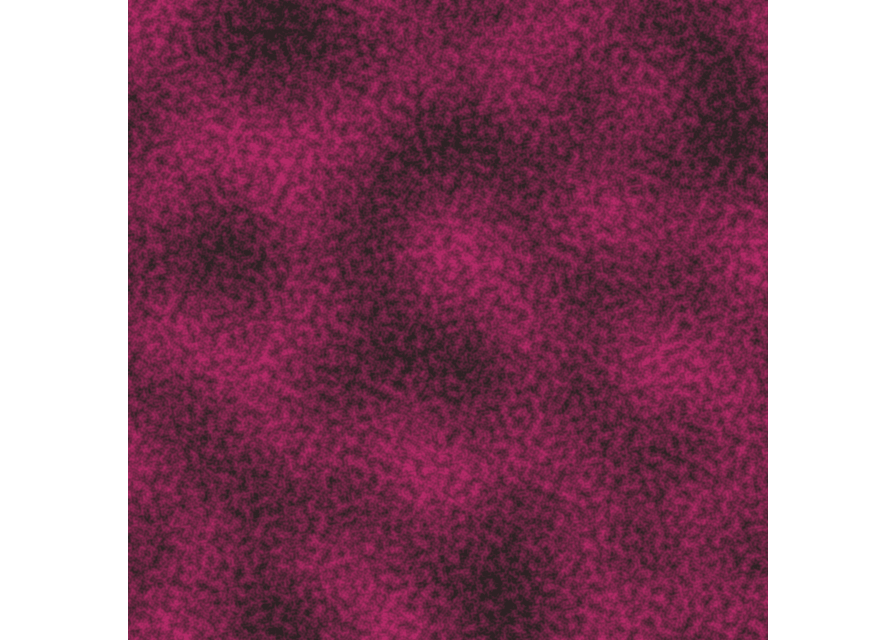
Give the GLSL for this texture, as a WebGL 2 fragment shader.

```glsl
#version 300 es
precision highp float;
// A square of mottled magenta felt, centred between plain white margins.

uniform vec2 u_resolution;
out vec4 outColor;

const vec3 MARGIN = vec3(1.0);
const vec3 SHADOW = vec3(0.18, 0.13, 0.14);
const vec3 MAGENTA = vec3(0.70, 0.16, 0.40);

// Noise cells per canvas height
const float BLOTCH_CELLS = 5.8;
const float CURD_CELLS = 72.0;
const float GRAIN_CELLS = 235.0;

// Strength of each layer around the middle tone
const float MID_TONE = 0.465;
const float BLOTCH_GAIN = 0.62;
const float CURD_GAIN = 0.60;
const float GRAIN_GAIN = 0.40;

const float SQUARE_HALF_WIDTH = 0.5;
const float TAU = 6.2831853;

// Integer hash mapped to 0..1
float hash(ivec2 cell, uint seed) {
    uint h = uint(cell.x) * 1597334677u ^ uint(cell.y) * 3812015801u ^ seed * 2654435769u;
    h = (h ^ (h >> 16)) * 2246822519u;
    h = (h ^ (h >> 13)) * 3266489917u;
    h ^= h >> 16;
    return float(h >> 8) / 16777216.0;
}

// Ramp along a random direction through one lattice corner
float cornerRamp(ivec2 cell, vec2 offset, uint seed) {
    float angle = TAU * hash(cell, seed);
    return dot(vec2(cos(angle), sin(angle)), offset);
}

float gradientNoise(vec2 p, uint seed) {
    vec2 base = floor(p);
    vec2 f = p - base;
    ivec2 cell = ivec2(base);
    vec2 fade = f * f * f * (f * (f * 6.0 - 15.0) + 10.0);
    float bottom = mix(cornerRamp(cell, f, seed),
                       cornerRamp(cell + ivec2(1, 0), f - vec2(1.0, 0.0), seed), fade.x);
    float top = mix(cornerRamp(cell + ivec2(0, 1), f - vec2(0.0, 1.0), seed),
                    cornerRamp(cell + ivec2(1, 1), f - vec2(1.0, 1.0), seed), fade.x);
    return mix(bottom, top, fade.y);
}

mat2 rotation(float angle) {
    float c = cos(angle), s = sin(angle);
    return mat2(c, s, -s, c);
}

void main() {
    // Height-based units, with x = 0 on the vertical centre line
    vec2 p = (gl_FragCoord.xy - vec2(0.5 * u_resolution.x, 0.0)) / u_resolution.y;
    float pixel = 1.0 / u_resolution.y;

    // Broad blotches, small curds and fine grain; turned lattices avoid alignment
    float tone = MID_TONE;
    tone += BLOTCH_GAIN * gradientNoise(p * BLOTCH_CELLS, 3u);
    tone += CURD_GAIN * gradientNoise(rotation(0.45) * p * CURD_CELLS, 17u);
    tone += GRAIN_GAIN * gradientNoise(rotation(0.62) * p * GRAIN_CELLS, 41u);
    vec3 felt = mix(SHADOW, MAGENTA, clamp(tone, 0.0, 1.0));

    // Smoothed left and right edges of the square
    float inside = clamp(0.5 + (SQUARE_HALF_WIDTH - abs(p.x)) / pixel, 0.0, 1.0);
    outColor = vec4(mix(MARGIN, felt, inside), 1.0);
}
```
